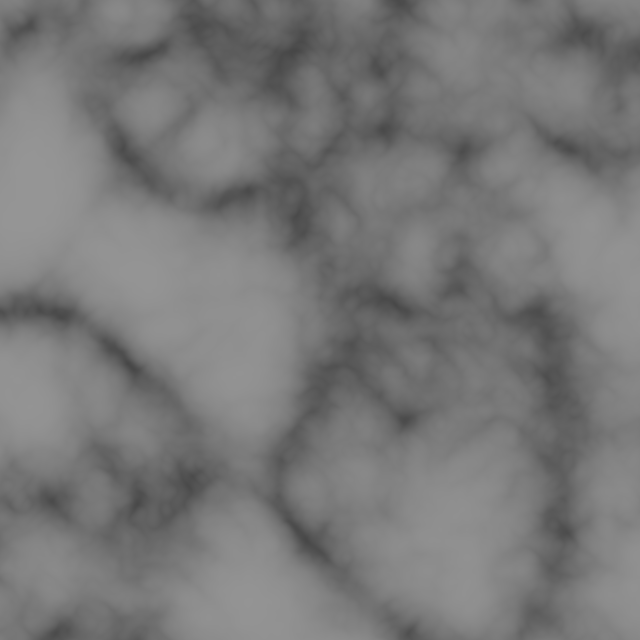
Reproduce this texture procedurally as a WebGL 1 fragment shader.

```glsl
precision highp float;

uniform vec2 u_resolution;

// Sine-free hash giving a unit gradient per lattice point
vec2 latticeGradient(vec2 cell) {
  vec3 p = fract(cell.xyx * vec3(0.1031, 0.1030, 0.0973));
  p += dot(p, p.yzx + 33.33);
  return normalize(fract((p.xx + p.yz) * p.zy) - 0.4999);
}

float gradientNoise(vec2 p) {
  vec2 cell = floor(p);
  vec2 f = fract(p);
  vec2 fade = f * f * (3.0 - 2.0 * f);
  float a = dot(latticeGradient(cell), f);
  float b = dot(latticeGradient(cell + vec2(1.0, 0.0)), f - vec2(1.0, 0.0));
  float c = dot(latticeGradient(cell + vec2(0.0, 1.0)), f - vec2(0.0, 1.0));
  float d = dot(latticeGradient(cell + 1.0), f - 1.0);
  return mix(mix(a, b, fade.x), mix(c, d, fade.x), fade.y);
}

// Sum of folded noise octaves; the folds form soft creases
float turbulence(vec2 p) {
  float sum = 0.0;
  float amplitude = 1.0;
  for (int octave = 0; octave < 5; octave++) {
    float n = gradientNoise(p);
    sum += amplitude * (sqrt(n * n + 0.0016) - 0.012);
    p = p * 2.0 + vec2(17.37, 9.61);
    amplitude *= 0.43;
  }
  return sum;
}

void main() {
  vec2 uv = gl_FragCoord.xy / min(u_resolution.x, u_resolution.y);
  float billow = turbulence(uv * 3.0 + vec2(23.4, 41.7));

  // Saturating tone curve: broad pale clouds, narrow dark veins
  float grey = 0.595 - 0.42 * exp(-5.5 * billow);
  gl_FragColor = vec4(vec3(grey), 1.0);
}
```
